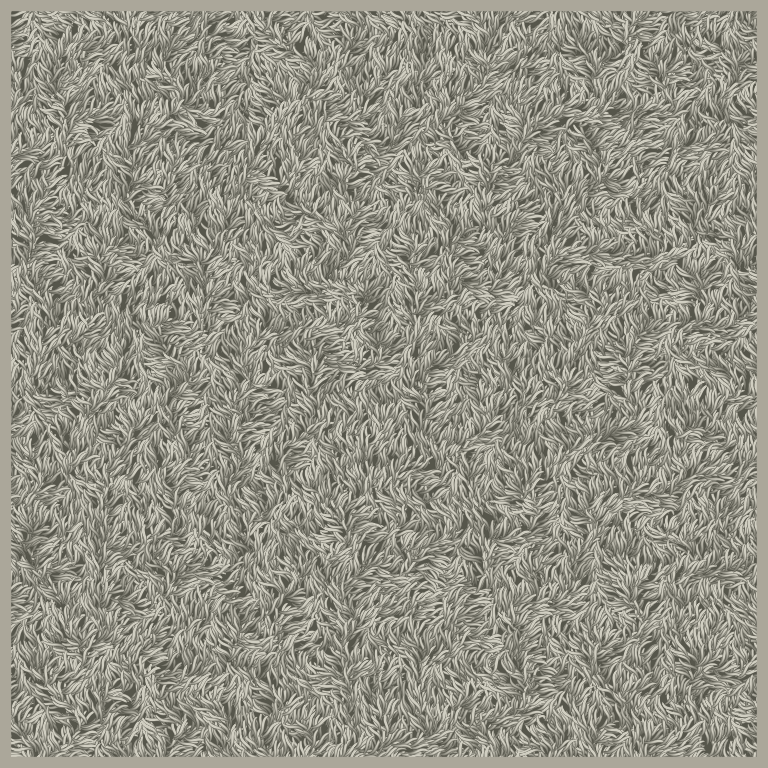
A three.js fragment shader for this texture:

```glsl
// Short wavy fur in warm grey, set inside a thin plain border.
// Soft tapered strands are scattered on a jittered grid, turned by a gradient
// noise flow field, and painted over each other in layers from dark to light.

varying vec2 vUv;

const float CELLS = 61.0;         // grid cells across the canvas
const int LAYERS = 6;             // strands per cell, painted bottom to top
const float HALF_WIDTH = 0.2;     // strand half width, in cells
const float BORDER = 0.0145;      // border width, in canvas units
const float EDGE = 0.001;         // border edge softness

const vec3 SHADOW_COLOR = vec3(0.26, 0.26, 0.22);
const vec3 LIGHT_COLOR = vec3(0.82, 0.81, 0.76);
const vec3 BORDER_COLOR = vec3(0.67, 0.655, 0.605);

vec4 hash4(vec3 seed) {
  vec4 q = fract(seed.xyzx * vec4(0.1031, 0.1030, 0.0973, 0.1099));
  q += dot(q, q.wzxy + 33.33);
  return fract((q.xxyz + q.yzzw) * q.zywx);
}

vec2 gradientAt(vec2 corner) {
  float angle = 6.2832 * hash4(vec3(corner, 91.0)).x;
  return vec2(cos(angle), sin(angle));
}

float gradientNoise(vec2 p) {
  vec2 i = floor(p);
  vec2 f = p - i;
  vec2 u = f * f * f * (f * (f * 6.0 - 15.0) + 10.0);
  float a = dot(gradientAt(i), f);
  float b = dot(gradientAt(i + vec2(1.0, 0.0)), f - vec2(1.0, 0.0));
  float c = dot(gradientAt(i + vec2(0.0, 1.0)), f - vec2(0.0, 1.0));
  float d = dot(gradientAt(i + vec2(1.0, 1.0)), f - vec2(1.0, 1.0));
  return mix(mix(a, b, u.x), mix(c, d, u.x), u.y);
}

// Combing direction of the fur, in radians, at a point in cell units.
float flowAngle(vec2 p) {
  return 1.25 + 3.2 * gradientNoise(p * 0.36 + 17.0)
              + 1.3 * gradientNoise(p * 0.11 + 43.0);
}

// Light and dark locks, as a factor around one.
float lockShade(vec2 p) {
  return 1.0 + 0.55 * gradientNoise(p * 0.55 + 71.0);
}

// Returns tone in x and coverage in y for one wavy strand.
vec2 strand(vec2 offset, float angle, float halfLength, float bend, float brightness) {
  vec2 dir = vec2(cos(angle), sin(angle));
  float along = dot(offset, dir) / halfLength;
  float across = dot(offset, vec2(-dir.y, dir.x));
  across -= bend * (along * along - 0.33) + 0.1 * sin(3.0 * along);

  float taper = sqrt(max(1.0 - along * along, 0.0));
  float side = min(abs(across) / (HALF_WIDTH * (0.35 + 0.65 * taper)), 1.0);
  float coverage = smoothstep(1.0, 0.4, side) * smoothstep(0.0, 0.65, taper);

  float crest = 0.5 + 0.5 * cos(3.1416 * side);
  float rootShade = mix(0.45, 1.1, smoothstep(-1.0, 0.3, along));
  return vec2((0.06 + 0.92 * crest) * rootShade * brightness, coverage);
}

// Paints every nearby strand in one fixed order, so that cells join unseen.
float furTone(vec2 p) {
  vec2 home = floor(p);
  float tone = 0.14;
  for (int layer = 0; layer < LAYERS; layer++) {
    float height = float(layer) / float(LAYERS - 1);
    for (int y = -1; y <= 1; y++) {
      for (int x = -1; x <= 1; x++) {
        vec2 cell = home + vec2(float(x), float(y));
        vec4 rnd = hash4(vec3(cell, float(layer) * 7.0 + 3.0));
        vec2 center = cell + rnd.xy;
        vec2 offset = p - center;
        if (dot(offset, offset) < 1.0) {
          float angle = flowAngle(center) + 0.7 * (rnd.z - 0.5);
          float halfLength = mix(0.75, 0.98, rnd.w);
          float bend = 0.3 * (fract(rnd.z * 13.7) - 0.5);
          float brightness = mix(0.8, 1.1, height) * mix(0.86, 1.14, fract(rnd.w * 17.3));
          vec2 hair = strand(offset, angle, halfLength, bend, brightness * lockShade(center));
          tone = mix(tone, min(hair.x, 1.0), hair.y);
        }
      }
    }
  }
  return tone;
}

float insideBorder(vec2 uv) {
  vec2 toEdge = min(uv, 1.0 - uv);
  return smoothstep(BORDER - EDGE, BORDER + EDGE, min(toEdge.x, toEdge.y));
}

void main() {
  vec3 fur = mix(SHADOW_COLOR, LIGHT_COLOR, furTone(vUv * CELLS));
  gl_FragColor = vec4(mix(BORDER_COLOR, fur, insideBorder(vUv)), 1.0);
}
```
